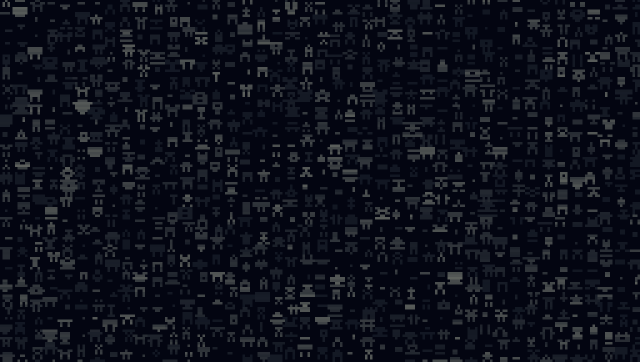
This pattern is drawn by a WebGL 1 fragment shader. Its source:

```glsl
precision highp float;
// A dense field of tiny mirrored pixel sprites, dim grey on midnight blue.

uniform vec2 u_resolution;

const float BLOCKS_ACROSS = 256.0;  // square blocks over the canvas width
const float CELL = 6.0;             // blocks per sprite cell
const float CRUMB_SHARE = 0.24;     // cells holding only a small dash or dot
const float LARGE_SHARE = 0.02;     // cells holding an oversized sprite
const float WIDE_SHARE = 0.55;      // sprites up to five or six blocks wide
const float LEG_SHARE = 0.5;        // sprites standing on two legs
const float BLANK_ROWS = 0.09;
const float HOLLOW_ROWS = 0.2;
const float REACH_SKEW = 0.6;       // higher leaves narrower rows
const float TONE_SKEW = 1.8;        // higher leaves fewer bright sprites
const float ROW_WEAR = 0.5;         // how far single rows may fade
const vec3 NIGHT = vec3(0.010, 0.018, 0.065);
const vec3 DIM = vec3(0.070, 0.090, 0.135);
const vec3 PALE = vec3(0.370, 0.385, 0.370);

float hash(vec3 p) {
  p = fract(p * vec3(0.1031, 0.1030, 0.0973));
  p += dot(p, p.yzx + 33.33);
  return fract((p.x + p.y) * p.z);
}

// Whole number from 0 to count - 1
float pick(float count, vec3 seed) {
  return floor(count * hash(seed));
}

// Tone of one sprite at a block inside its cell; -1 where it is empty
float spriteTone(vec2 local, vec2 cell) {
  float kind = hash(vec3(cell, 1.0));
  bool crumb = kind < CRUMB_SHARE;
  bool large = kind > 1.0 - LARGE_SHARE;

  float halfWidth = 1.0 + step(1.0 - WIDE_SHARE, hash(vec3(cell, 2.0)));
  float height = 4.0 + pick(2.0, vec3(cell, 3.0));
  if (crumb) {
    halfWidth -= 1.0;
    height = 1.0 + pick(2.0, vec3(cell, 3.0));
  }
  if (large) {
    halfWidth = 3.0;
    height += 2.0;
  }

  // Jittered placement; half steps of the axis give even widths
  float axis = 1.5 + 0.5 * pick(4.0, vec3(cell, 4.0));
  float base = floor((CELL - height) * 0.5) + pick(2.0, vec3(cell, 6.0));
  float column = floor(abs(local.x - axis));
  float row = local.y - base;
  if (row < 0.0 || row >= height) return -1.0;

  // Each row is a bar, a pair of eyes or legs, or a gap
  float rowSeed = 10.0 + row;
  float spread = pow(hash(vec3(cell, rowSeed)), REACH_SKEW);
  float reach = floor((halfWidth + 1.0) * spread);
  float style = hash(vec3(cell, rowSeed + 20.0));
  bool legs = !crumb && row < 2.0 && hash(vec3(cell, 7.0)) < LEG_SHARE;
  if (legs) {
    if (column != 1.0) return -1.0;
  } else {
    bool hollow = !crumb && reach > 0.0 && style > 1.0 - HOLLOW_ROWS;
    bool blank = !crumb && style < BLANK_ROWS;
    if (column > reach || blank || (hollow && column < 1.0)) return -1.0;
  }

  // Brightness per sprite, worn unevenly from row to row
  float tone = pow(hash(vec3(cell, 8.0)), TONE_SKEW);
  return tone * (1.0 - ROW_WEAR * hash(vec3(cell, rowSeed + 40.0)));
}

vec3 fieldColor(vec2 point) {
  vec2 block = floor(point);
  float tone = -1.0;
  for (int i = -1; i <= 1; i++) {
    // Staggered columns keep the rows from lining up
    float column = floor(block.x / CELL) + float(i);
    float y = block.y + pick(CELL, vec3(column, 3.0, 9.0));
    for (int j = -1; j <= 1; j++) {
      vec2 cell = vec2(column, floor(y / CELL) + float(j));
      vec2 local = vec2(block.x, y) - cell * CELL;
      tone = max(tone, spriteTone(local, cell));
    }
  }
  return tone < 0.0 ? NIGHT : mix(DIM, PALE, tone);
}

void main() {
  // Four samples per pixel smooth the block edges
  vec3 color = vec3(0.0);
  for (int i = 0; i < 2; i++) {
    for (int j = 0; j < 2; j++) {
      vec2 offset = (vec2(float(i), float(j)) - 0.5) * 0.5;
      vec2 point = (gl_FragCoord.xy + offset) / u_resolution.x;
      color += fieldColor(point * BLOCKS_ACROSS);
    }
  }
  gl_FragColor = vec4(color * 0.25, 1.0);
}
```
